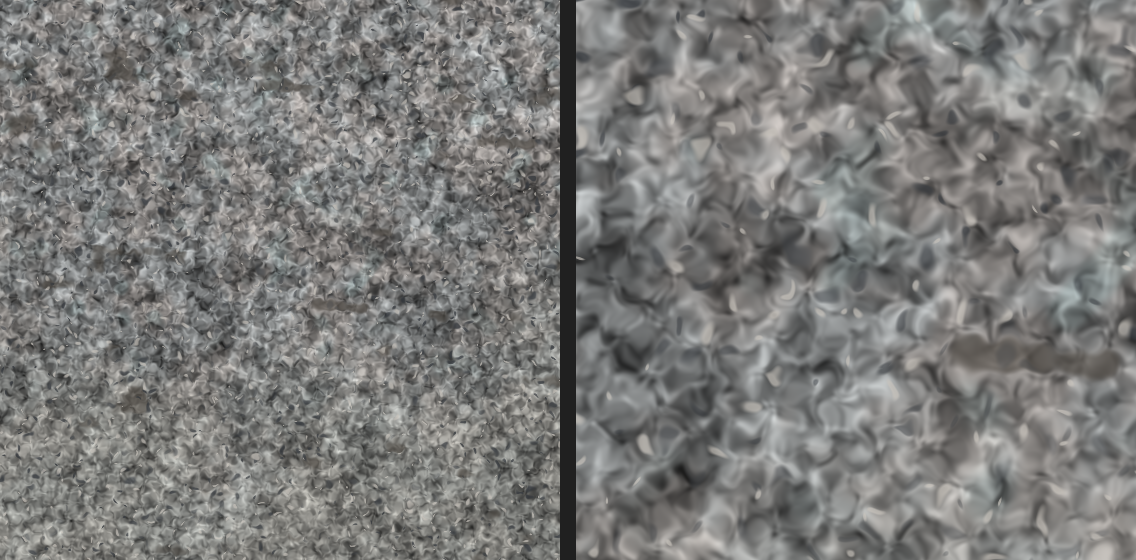
Left, the full canvas; right, a detail of the centre.
A three.js fragment shader for this texture:

```glsl
// Fine-grained grey granite: rotated octaves of value noise form mottled grains,
// then scattered blue-black and cream flecks, brown smudges and faint mineral
// tints are laid over them. All sizes are fractions of the canvas.
varying vec2 vUv;

const vec3 WARM_TINT  = vec3(1.025, 0.995, 0.975);
const vec3 OLIVE_TINT = vec3(1.0, 1.005, 0.96);
const vec3 COOL_TINT  = vec3(0.985, 1.005, 1.01);
const vec3 TEAL_TINT  = vec3(0.90, 1.03, 1.03);
const vec3 INK_FLECK   = vec3(0.20, 0.215, 0.235);
const vec3 CREAM_FLECK = vec3(0.80, 0.78, 0.75);
const vec3 BROWN_SMUDGE = vec3(0.29, 0.27, 0.245);

float hash(vec2 p) {
  vec3 q = fract(vec3(p.xyx) * 0.1031);
  q += dot(q, q.yzx + 33.33);
  return fract((q.x + q.y) * q.z);
}

vec2 hash2(vec2 p) {
  return vec2(hash(p), hash(p + 57.3));
}

vec2 rotate(vec2 p, float angle) {
  float c = cos(angle);
  float s = sin(angle);
  return vec2(c * p.x - s * p.y, s * p.x + c * p.y);
}

float noise(vec2 p) {
  vec2 cell = floor(p);
  vec2 f = fract(p);
  f = f * f * (3.0 - 2.0 * f);
  float low = mix(hash(cell), hash(cell + vec2(1.0, 0.0)), f.x);
  float high = mix(hash(cell + vec2(0.0, 1.0)), hash(cell + 1.0), f.x);
  return mix(low, high, f.y);
}

// Noise centred on zero, turned by an angle to hide the lattice.
float octave(vec2 uv, float frequency, float angle) {
  return noise(rotate(uv, angle) * frequency + frequency * 3.7 + 400.0) - 0.5;
}

// Soft irregular ellipses, one at most in each cell of a jittered grid.
float flecks(vec2 uv, float frequency, float density, float seed) {
  vec2 p = uv * frequency + seed;
  vec2 cell = floor(p);
  float cover = 0.0;
  for (int y = -1; y <= 1; y++) {
    for (int x = -1; x <= 1; x++) {
      vec2 id = cell + vec2(float(x), float(y));
      vec2 traits = hash2(id + 11.7);
      vec2 offset = rotate(p - id - hash2(id), traits.x * 6.2832);
      float radius = mix(0.14, 0.42, traits.y * traits.y);
      float d = length(offset * vec2(0.8, 1.5)) / radius;
      float present = step(hash(id + 91.3), density);
      cover = max(cover, present * (1.0 - smoothstep(0.45, 1.25, d)));
    }
  }
  return cover;
}

// Brightness of the mottled ground, from broad clouds to fine grit.
float graniteTone(vec2 uv) {
  float mottle = 0.10 * octave(uv, 8.0, 0.4);
  mottle += 0.17 * octave(uv, 33.0, 1.1);
  mottle += 0.25 * octave(uv, 64.0, 0.6);
  mottle += 0.27 * octave(uv, 118.0, 2.0);
  mottle += 0.23 * octave(uv, 215.0, 0.9);
  return 0.49 + mottle * mix(0.95, 1.08, uv.y);
}

void main() {
  // Bend the coordinates so that grains get ragged outlines.
  vec2 bend = vec2(octave(vUv, 90.0, 0.3), octave(vUv, 97.0, 1.7));
  vec2 uv = vUv + 0.009 * bend;

  // Ground, tinted warm, cool or olive in broad drifts.
  float drift = octave(vUv, 14.0, 0.8) + 0.6 * octave(vUv, 60.0, 0.2);
  vec3 tint = mix(COOL_TINT, WARM_TINT, smoothstep(-0.35, 0.35, drift));
  float olive = smoothstep(0.65, 0.1, vUv.y + 0.4 * octave(vUv, 5.0, 0.5));
  tint = mix(tint, OLIVE_TINT, 0.65 * olive);
  float teal = smoothstep(0.22, 0.42, octave(vUv, 26.0, 2.3));
  tint = mix(tint, TEAL_TINT, 0.4 * teal * (1.0 - olive));
  vec3 color = graniteTone(uv) * tint;

  // Rare flattened brown smudges.
  float smudge = octave(uv * vec2(0.6, 1.2), 24.0, 0.15);
  smudge = smoothstep(0.34, 0.46, smudge + 0.12 * octave(uv, 80.0, 1.3));
  color = mix(color, BROWN_SMUDGE, 0.6 * smudge);

  // Dark minerals gather in patches; cream crystals are small and sparse.
  float patches = smoothstep(-0.3, 0.3, octave(vUv, 11.0, 1.4));
  float ink = flecks(uv, 52.0, 0.36, 130.0) * mix(0.3, 0.75, patches);
  color = mix(color, INK_FLECK, ink);
  float cream = flecks(uv, 70.0, 0.17, 310.0);
  color = mix(color, CREAM_FLECK, 0.65 * cream);

  gl_FragColor = vec4(clamp(color, 0.0, 1.0), 1.0);
}
```
